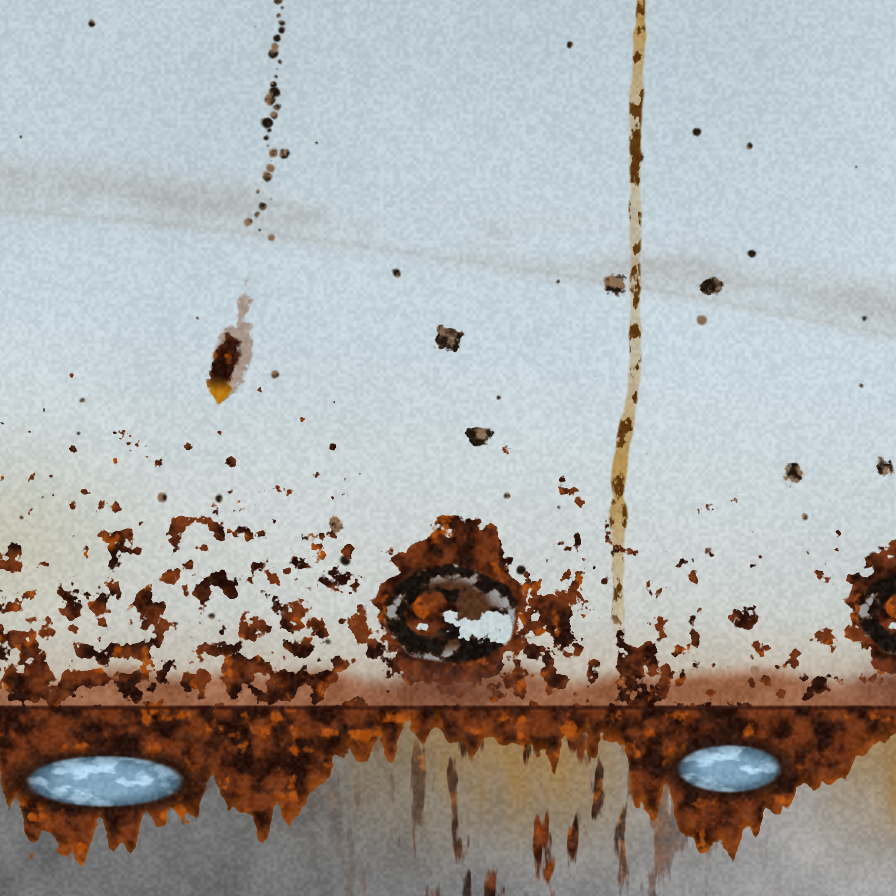
Give the GLSL for this texture, as a Shadertoy shader.

```glsl
float hash(vec2 p) {
  vec3 q = fract(p.xyx * .1031);
  q += dot(q, q.yzx + 33.33);
  return fract((q.x + q.y) * q.z);
}
float noise(vec2 p) {
  vec2 i = floor(p), f = fract(p), e = vec2(1, 0);
  f *= f * (3. - 2. * f);
  return mix(mix(hash(i), hash(i + e), f.x), mix(hash(i + e.yx), hash(i + e.xx), f.x), f.y);
}
float fbm(vec2 p) {
  float sum = 0., amp = .53;
  for (int i = 0; i < 4; i++, amp *= .5, p = mat2(1.6, 1.2, -1.2, 1.6) * p + 7.3) sum += amp * noise(p);
  return sum;
}
float ellipse(vec2 p, vec2 r) { return (length(p / r) - 1.) * min(r.x, r.y); }
float cover(float d) { return 1. - smoothstep(-.002, .002, d); }
float bump(float x, float c, float w) { x = (x - c) / w; return exp(-x * x); }
vec3 rust(vec2 p) {
  vec3 c = mix(vec3(.15, .07, .045), vec3(.44, .21, .1), smoothstep(.3, .68, fbm(p * 48.)));
  return mix(c, vec3(.76, .36, .08), .75 * smoothstep(.6, .78, fbm(p * 55. + 31.)));
}

// Pale paint with a sloping dirt mark
vec3 paint(vec2 p) {
  vec3 c = mix(vec3(.78, .79, .77), vec3(.75, .805, .835), smoothstep(.3, .7, p.y + .1 * p.x));
  c += .035 * bump(p.y, .56, .2) + .05 * (fbm(p * 5.) - .5);
  c -= vec3(.03, .05, .1) * bump(p.x, 0., .13) * bump(p.y, .4, .1);
  float d = p.y - .766 + .075 * p.x + .066 * p.x * p.x;
  float wash = bump(d, .03, .025) * smoothstep(.3, .7, fbm(p * vec2(9, 22)));
  return mix(c, vec3(.66, .64, .61), .5 * wash + .3 * exp(-abs(d) * 230.));
}

// Loose specks, a beaded trail and larger chips
vec3 chips(vec3 c, vec2 p) {
  float rough = (fbm(p * 110.) - .5) * .014;
  vec2 cell = floor(p * 15.), jitter = vec2(hash(cell + 19.), hash(cell + 53.));
  float d = length(p - (cell + .2 + .6 * jitter) / 15.) - .006 * jitter.x + step(hash(cell), .78);
  for (int i = 0; i < 32; i++) {
    float t = float(i) / 31., j = hash(vec2(i, 8)) - .5;
    vec2 bead = vec2(.313 - .018 * t + j * mix(.008, .05, t * t * t), 1. - .265 * t);
    d = min(d, length(p - bead) - .006 * hash(vec2(i, 3)));
  }
  // Each chip is x, y, radius
  vec3 spots[7] = vec3[7](vec3(.5, .622, .014), vec3(.534, .512, .012), vec3(.375, .413, .008),
    vec3(.794, .68, .009), vec3(.684, .682, .011), vec3(.884, .469, .01), vec3(.99, .48, .008));
  for (int i = 0; i < 7; i++) d = min(d, length(p - spots[i].xy) - spots[i].z + rough);
  vec3 tone = mix(vec3(.13, .1, .07), vec3(.53, .42, .32), smoothstep(.4, .65, fbm(p * 95.)));
  c = mix(c, tone, cover(d + rough * .3));
  vec2 q = p - vec2(.258 + .22 * (p.y - .6), .6);
  d = min(ellipse(q, vec2(.021, .042)), ellipse(q - vec2(0, .045), vec2(.006, .035))) + rough;
  c = mix(c, vec3(.62, .52, .46), .8 * cover(d));
  vec3 core = mix(vec3(.72, .48, .08), rust(p), smoothstep(-.04, -.018, q.y));
  return mix(c, core, cover(ellipse(q + vec2(.006, .01), vec2(.014, .034)) + rough));
}

// Ochre run-off down the paint
vec3 streak(vec3 c, vec2 p) {
  float x = p.x - mix(.69, .709, smoothstep(.45, .6, p.y)) - .006 * smoothstep(.85, 1., p.y);
  float strength = .45 + .55 * (bump(p.y, 1., .09) + bump(p.y, .47, .075));
  float d = abs(x) - .004 - .008 * strength * noise(p.yy * 38.);
  float mask = cover(d) * smoothstep(.27, .33, p.y);
  c = mix(c, vec3(.7, .56, .32), mask * strength);
  return mix(c, vec3(.36, .22, .07), mask * smoothstep(.5, .6, fbm(p * vec2(100, 65))));
}

// Corroded rivet: ragged ring, flaking rim, worn head
vec3 rivet(vec3 c, vec2 p, vec2 r) {
  float rough = (fbm(p * 65. + 9.) - .5) * .045, flake = fbm(p * 58. + 15.);
  float ring = min(ellipse(p, r * vec2(1.14, 1.5)), ellipse(p - vec2(.014, .077), vec2(.04, .03)));
  c = mix(c, rust(p + 3.), cover(ring + rough));
  c = mix(c, vec3(.4, .23, .17), .7 * bump(p.x, 0., .07) * bump(p.y, -.08, .025));
  float head = ellipse(p, r) + rough * .2;
  vec3 metal = mix(vec3(.1, .075, .06), vec3(.32, .2, .13), smoothstep(.4, .62, flake));
  metal = mix(metal, vec3(.6), smoothstep(.48, .6, flake) * smoothstep(-.024, -.008, head));
  metal = mix(metal, rust(p), cover(ellipse(p + vec2(.022, 0), r * .4) + rough * .3));
  float shine = ellipse(p - vec2(.028, -.015), vec2(.034, .014)) + rough;
  return mix(c, mix(metal, vec3(.78, .83, .84), cover(shine)), cover(head));
}

// Blue oval bolt set into dark rust
vec3 bolt(vec3 c, vec2 p, vec2 r) {
  float d = ellipse(p, r);
  c = mix(c, vec3(.15, .085, .06), .85 * smoothstep(.015, .002, d));
  vec3 face = mix(vec3(.29, .39, .46), vec3(.5, .64, .73), smoothstep(0., -.014, d));
  return mix(c, face + .22 * smoothstep(.5, .72, fbm(p * vec2(40, 75))), cover(d));
}

// Lower plate with rust hanging from the seam
vec3 plate(vec2 p, float depth) {
  float x = p.x, stain = (bump(x, .57, .16) + bump(x, 1., .08)) * smoothstep(.21, .04, depth);
  vec3 c = mix(vec3(.43), vec3(.63), smoothstep(.3, .95, x)) + .14 * (fbm(p * 20.) - .5);
  c = mix(c, vec3(.61, .48, .3), min(stain * (.45 + fbm(p * vec2(45, 9))), .9));
  float run = fbm(p * vec2(75, 16)) + .13 * bump(x, .7, .07) - .35 * depth;
  c = mix(c, rust(p), smoothstep(.5, .63, run) * bump(x, .6, .16));
  float reach = .025 + .115 * bump(x, .1, .14) + .075 * bump(x, .31, .06) + .11 * bump(x, .82, .115);
  float edge = depth - reach - .065 * (noise(p.xx * 55.) - .3) - .04 * (fbm(p * 50.) - .5);
  c = mix(c, mix(rust(p), vec3(.68, .34, .07), .4 * smoothstep(-.025, 0., edge)), cover(edge));
  c = bolt(c, p - vec2(.117, .128), vec2(.085, .028));
  return bolt(c, p - vec2(.814, .142), vec2(.056, .026));
}

void mainImage(out vec4 fragColor, in vec2 fragCoord) {
  vec2 p = fragCoord / iResolution.xy;
  vec3 c = streak(chips(paint(p), p), p);
  // Rust creeping upward from the seam
  float h = p.y - .212, side = smoothstep(.48, .38, p.x) + .7 * bump(p.x, .62, .05);
  c = mix(c, vec3(.74, .67, .58), .6 * smoothstep(.12, .02, h));
  c = mix(c, vec3(.5, .3, .19) + .2 * fbm(p * 35.), smoothstep(.035, .01, h - .02 * noise(p.xx * 14.)));
  float speck = fbm(p * 62.) + .1 * side - .14 - 1.1 * abs(h - .045);
  c = mix(c, rust(p), smoothstep(.43, .49, speck));
  float cluster = ellipse(p - vec2(.615, .32), vec2(.04, .032)) + (fbm(p * 70.) - .44) * .09;
  c = mix(c, rust(p), cover(cluster));
  c = rivet(c, p - vec2(.503, .314), vec2(.073, .055));
  c = rivet(c, p - vec2(1.03, .315), vec2(.072, .05));
  c = mix(c, plate(p, -h), cover(h));
  c = mix(c, vec3(.2, .09, .06), .8 * cover(abs(h + .002) - .002));
  fragColor = vec4(c + .08 * (noise(p * 270.) - .5), 1);
}
```
